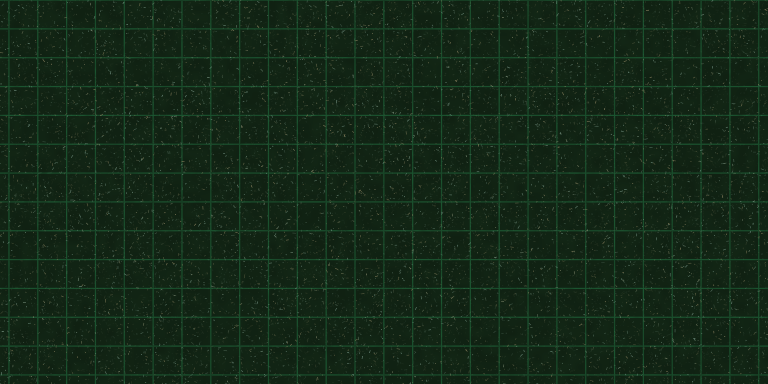
Reproduce this pattern procedurally as a Shadertoy shader.

```glsl
// Dark green board ruled with a thin square grid and dusted with fine specks.
// The ruling is a repeated line distance; the specks are short hashed dashes
// scattered over several rotated cell layers, clumped by value noise.

const float PITCH = 0.0751;                  // grid square, in canvas heights
const vec2 GRID_ORIGIN = vec2(0.0233, 0.0236);
const float LINE_HALF_WIDTH = 0.0016;
const float SPECK_CELL = 0.018;
const int SPECK_LAYERS = 5;

const vec3 BOARD = vec3(0.066, 0.138, 0.076);
const vec3 RULING = vec3(0.11, 0.35, 0.20);
const vec3 TAN_DUST = vec3(0.56, 0.52, 0.38);
const vec3 PALE_DUST = vec3(0.46, 0.58, 0.52);

// Integer hash: three values in 0..1 for a cell and a seed
vec3 hash3(vec2 cell, int seed) {
    uvec3 v = uvec3(ivec3(ivec2(cell), seed)) * 1664525u + 1013904223u;
    v.x += v.y * v.z; v.y += v.z * v.x; v.z += v.x * v.y;
    v ^= v >> 16u;
    v.x += v.y * v.z; v.y += v.z * v.x; v.z += v.x * v.y;
    return vec3(v >> 8u) / 16777216.0;
}

float valueNoise(vec2 p, int seed) {
    vec2 cell = floor(p), f = fract(p);
    f = f * f * (3.0 - 2.0 * f);
    float low = mix(hash3(cell, seed).x, hash3(cell + vec2(1, 0), seed).x, f.x);
    float high = mix(hash3(cell + vec2(0, 1), seed).x, hash3(cell + vec2(1, 1), seed).x, f.x);
    return mix(low, high, f.y);
}

mat2 rotation(float angle) {
    float c = cos(angle), s = sin(angle);
    return mat2(c, s, -s, c);
}

// Antialiased coverage of a shape from its signed distance
float coverage(float dist, float pixel) {
    return clamp(0.5 - dist / pixel, 0.0, 1.0);
}

// Distance to the nearest grid line on each axis
vec2 gridDistance(vec2 p, vec2 origin, float pitch) {
    return abs(fract((p - origin) / pitch + 0.5) - 0.5) * pitch;
}

float dashDistance(vec2 p, float halfLength, float halfWidth) {
    p.x -= clamp(p.x, -halfLength, halfLength);
    return length(p) - halfWidth;
}

// Blend one layer of scattered specks over a colour
vec3 addSpecks(vec3 color, vec2 p, float density, float pixel, int layer) {
    vec2 q = rotation(0.6 + 1.1 * float(layer)) * p;
    vec2 home = floor(q / SPECK_CELL);
    for (int y = -1; y <= 1; y++)
    for (int x = -1; x <= 1; x++) {
        vec2 cell = home + vec2(x, y);
        vec3 place = hash3(cell, layer * 2 + 10);
        vec3 look = hash3(cell, layer * 2 + 11);
        vec2 local = rotation(6.2832 * place.z) * (q - (cell + place.xy) * SPECK_CELL);
        float halfLength = mix(0.0003, 0.0034, look.x * look.x * look.x);
        float dist = dashDistance(local, halfLength, 0.0008);
        float strength = 0.07 + 0.75 * look.y * look.y * look.y;
        float present = step(fract(look.y * 61.0 + look.x * 17.0), density);
        vec3 dust = mix(TAN_DUST, PALE_DUST, smoothstep(0.2, 0.7, look.z));
        color = mix(color, dust, coverage(dist, pixel) * strength * present);
    }
    return color;
}

void mainImage(out vec4 fragColor, in vec2 fragCoord) {
    float pixel = 1.0 / iResolution.y;
    vec2 p = fragCoord * pixel;

    // Board with faint mottling
    vec3 color = BOARD * mix(0.92, 1.08, valueNoise(p * 45.0, 1));

    // Ruled lines with slight wear
    vec2 d = gridDistance(p, GRID_ORIGIN, PITCH) - LINE_HALF_WIDTH;
    float ruling = max(coverage(d.x, pixel), coverage(d.y, pixel));
    float wear = mix(0.65, 0.95, valueNoise(p * 70.0, 2));
    color = mix(color, RULING, ruling * wear);

    // Clumped dust
    float density = mix(0.35, 0.85, valueNoise(p * 22.0, 3));
    for (int layer = 0; layer < SPECK_LAYERS; layer++)
        color = addSpecks(color, p, density, pixel, layer);

    fragColor = vec4(color, 1.0);
}
```
